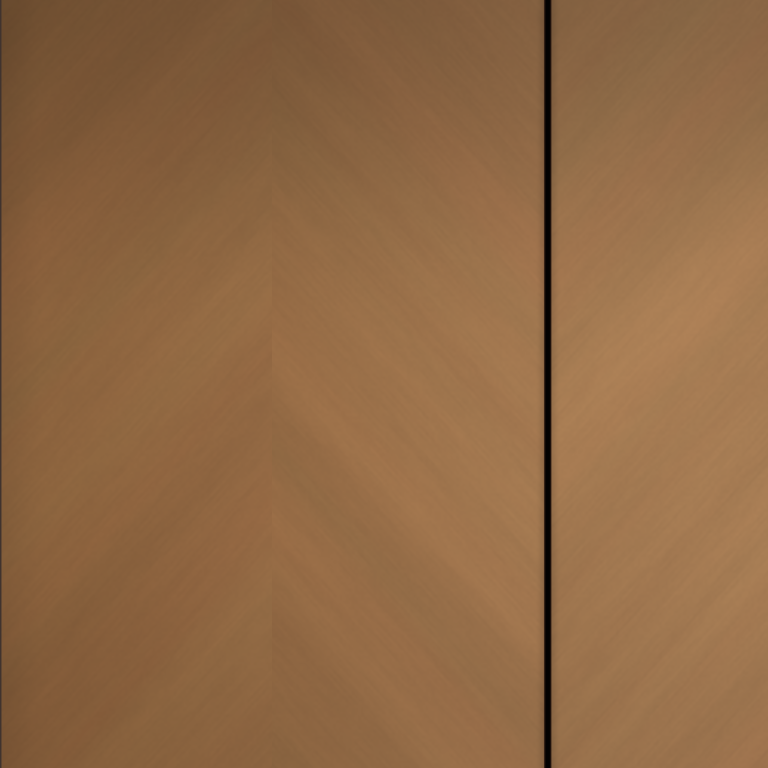
This texture is drawn by a Shadertoy shader. Its source:

```glsl
const float SEAM = 0.354;         // mirror line of the veneer
const float GROOVE = 0.7132;      // centre of the dark gap
const float NEXT_SEAM = 1.07;
const float SLOPE = 1.1;          // steepness of the grain

float hash(vec2 p) {
    vec3 q = fract(vec3(p.xyx) * 0.1031);
    q += dot(q, q.yzx + 33.33);
    return fract((q.x + q.y) * q.z);
}

float noise(vec2 p) {
    vec2 cell = floor(p), f = fract(p);
    f = f * f * (3.0 - 2.0 * f);
    float low = mix(hash(cell), hash(cell + vec2(1, 0)), f.x);
    float high = mix(hash(cell + vec2(0, 1)), hash(cell + vec2(1, 1)), f.x);
    return mix(low, high, f.y);
}

float band(float x, float centre, float width) {
    float d = (x - centre) / width;
    return exp(-d * d);
}

// Layered streaks; grain.x runs along the fibres, grain.y across them
float streaks(vec2 grain, float seed) {
    float sum = 0.0, amplitude = 0.5;
    vec2 scale = vec2(0.8, 11.0);
    for (int i = 0; i < 4; i++) {
        sum += amplitude * (noise(grain * scale + seed * 17.3) - 0.5);
        scale *= vec2(1.9, 2.1);
        amplitude *= 0.62;
        seed += 1.7;
    }
    return sum;
}

// Broad light and dark figure for each leaf of veneer
float figure(float across, float leaf) {
    if (leaf < 0.5)
        return band(across, 0.65, 0.08) - band(across, 0.42, 0.10)
             + 0.5 * band(across, 0.25, 0.05);
    if (leaf < 1.5)
        return band(across, 0.55, 0.045) - band(across, 0.44, 0.05)
             + 0.7 * band(across, 0.33, 0.03) - 0.6 * band(across, 0.80, 0.06);
    return 0.7 * band(across, 0.82, 0.09) - 0.6 * band(across, 0.62, 0.05);
}

// Soft illumination, brightest towards the right of centre
vec3 lighting(vec2 uv) {
    vec3 left = vec3(0.535, 0.375, 0.232);
    vec3 right = vec3(0.655, 0.485, 0.327);
    vec3 color = mix(left, right, smoothstep(-0.1, 1.0, uv.x));
    float top = 0.20 * smoothstep(0.55, 1.04, uv.y);
    float bottom = 0.07 * smoothstep(0.4, 0.0, uv.y);
    float side = 0.06 * smoothstep(0.06, 0.0, uv.x);
    return color * (1.01 - top - bottom - side);
}

vec3 veneer(vec2 uv) {
    float leaf = step(SEAM, uv.x) + step(GROOVE, uv.x);
    float offset = abs(uv.x - (leaf > 1.5 ? NEXT_SEAM : SEAM));
    float across = uv.y + SLOPE * offset;
    vec2 grain = vec2(offset - SLOPE * uv.y, across);

    float tone = 0.075 * streaks(grain, leaf * 5.0 + 2.0);
    tone += 0.022 * figure(across, leaf);
    tone += 0.025 * (noise(grain * vec2(22.0, 190.0) + leaf * 31.0) - 0.5);
    tone += 0.016 * (noise(uv * 250.0) - 0.5);
    float warmth = streaks(grain * vec2(0.7, 0.8), leaf * 3.0 + 40.0);

    vec3 color = lighting(uv) * (1.0 + tone);
    return color + 0.03 * warmth * vec3(0.6, -0.5, -0.2);
}

void mainImage(out vec4 fragColor, in vec2 fragCoord) {
    vec2 uv = fragCoord / iResolution.xy;
    vec3 color = veneer(uv);

    // Gap between the panels, with softened rims
    float gap = abs(uv.x - GROOVE);
    color *= 1.0 - 0.10 * smoothstep(0.016, 0.004, gap);
    color = mix(color, vec3(0.13, 0.075, 0.05), smoothstep(0.0058, 0.0036, gap));
    color = mix(color, vec3(0.012, 0.006, 0.006), smoothstep(0.0040, 0.0020, gap));

    // Grey shadow at the left border
    color = mix(color, vec3(0.25, 0.20, 0.18), smoothstep(0.0030, 0.0008, uv.x));
    fragColor = vec4(color, 1.0);
}
```
